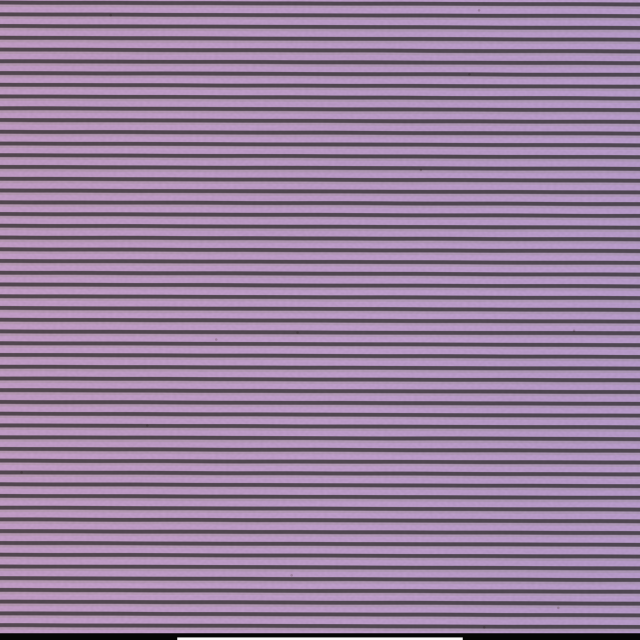
Write a three.js fragment shader that draws this pattern.

```glsl
varying vec2 vUv;

const float LINE_COUNT = 54.48;      // repeats over the canvas height
const float FIRST_LINE = 0.9763;     // height of the top full line at mid width
const float TILT = 0.003;            // drop of each line across the canvas
const float WOBBLE = 0.025;          // line waviness, in repeats
const float LINE_HALF = 0.095;       // half width of the dark core, in repeats
const float LOWER_FADE = 0.15;       // soft edge below each line, in repeats
const float UPPER_FADE = 0.13;       // soft edge above each line, in repeats
const float GRAIN = 0.035;
const float ROW_VARIATION = 0.015;
const float SPECK_CELLS = 14.0;
const float SPECK_CHANCE = 0.06;
const float SPECK_RADIUS = 0.003;
const float BORDER_HEIGHT = 0.0105;
const float EDGE = 0.001;
const vec2 BAR_SPAN = vec2(0.277, 0.723);
const float BAR_HEIGHT = 0.004;

const vec3 LILAC = vec3(0.735, 0.605, 0.775);
const vec3 SHADED_LILAC = vec3(0.69, 0.59, 0.70);
const vec3 LINE_COLOR = vec3(0.315, 0.275, 0.315);
const vec3 BORDER_COLOR = vec3(0.02);
const vec3 BAR_COLOR = vec3(0.98);
const vec3 LEFT_TINT = vec3(1.015, 1.0, 0.985);
const vec3 RIGHT_TINT = vec3(0.97, 0.995, 1.01);

float hash(vec2 p) {
  vec3 q = fract(vec3(p.xyx) * 0.1031);
  q += dot(q, q.yzx + 33.33);
  return fract((q.x + q.y) * q.z);
}

vec2 gradient(vec2 cell) {
  float angle = 6.2832 * hash(cell);
  return vec2(cos(angle), sin(angle));
}

float gradientNoise(vec2 p) {
  vec2 cell = floor(p);
  vec2 f = fract(p);
  vec2 w = f * f * f * (f * (f * 6.0 - 15.0) + 10.0);
  float a = dot(gradient(cell), f);
  float b = dot(gradient(cell + vec2(1.0, 0.0)), f - vec2(1.0, 0.0));
  float c = dot(gradient(cell + vec2(0.0, 1.0)), f - vec2(0.0, 1.0));
  float d = dot(gradient(cell + 1.0), f - 1.0);
  return mix(mix(a, b, w.x), mix(c, d, w.x), w.y);
}

// Profile of one repeat, running down from the centre of a dark line
vec3 slatColor(float t) {
  vec3 face = mix(SHADED_LILAC, LILAC, smoothstep(0.33, 0.45, t));
  float below = smoothstep(LINE_HALF, LINE_HALF + LOWER_FADE, t);
  float above = smoothstep(LINE_HALF, LINE_HALF + UPPER_FADE, 1.0 - t);
  return mix(LINE_COLOR, face, below * above);
}

// Sparse faint dots, kept inside their cells
float speckMask(vec2 uv) {
  vec2 cell = floor(uv * SPECK_CELLS);
  vec2 offset = vec2(hash(cell + 17.0), hash(cell + 53.0));
  vec2 center = (cell + 0.2 + 0.6 * offset) / SPECK_CELLS;
  float present = step(hash(cell + 91.0), SPECK_CHANCE);
  return present * (1.0 - smoothstep(0.3, 1.0, length(uv - center) / SPECK_RADIUS));
}

void main() {
  // Slightly tilted horizontal repeats
  float drop = FIRST_LINE - TILT * (vUv.x - 0.5) - vUv.y;
  float rows = drop * LINE_COUNT + WOBBLE * gradientNoise(vUv * vec2(7.0, 30.0));
  vec3 color = slatColor(fract(rows));

  // Broad tint, row variation and fine grain
  color *= mix(LEFT_TINT, RIGHT_TINT, vUv.x);
  color *= 1.0 + ROW_VARIATION * (hash(vec2(floor(rows + 0.5) + 80.0, 4.0)) - 0.5);
  color *= 1.0 + 0.02 * gradientNoise(vUv * 3.0 + 5.0);
  color *= 1.0 + GRAIN * gradientNoise(vUv * vec2(170.0, 230.0));
  color = mix(color, color * vec3(0.84, 0.82, 0.80), speckMask(vUv));

  // Dark lower border with a pale bar
  float border = 1.0 - smoothstep(BORDER_HEIGHT - EDGE, BORDER_HEIGHT + EDGE, vUv.y);
  color = mix(color, BORDER_COLOR, border);
  float bar = smoothstep(BAR_SPAN.x - EDGE, BAR_SPAN.x + EDGE, vUv.x)
            * (1.0 - smoothstep(BAR_SPAN.y - EDGE, BAR_SPAN.y + EDGE, vUv.x))
            * (1.0 - smoothstep(BAR_HEIGHT - EDGE, BAR_HEIGHT + EDGE, vUv.y));
  color = mix(color, BAR_COLOR, bar);

  gl_FragColor = vec4(color, 1.0);
}
```
